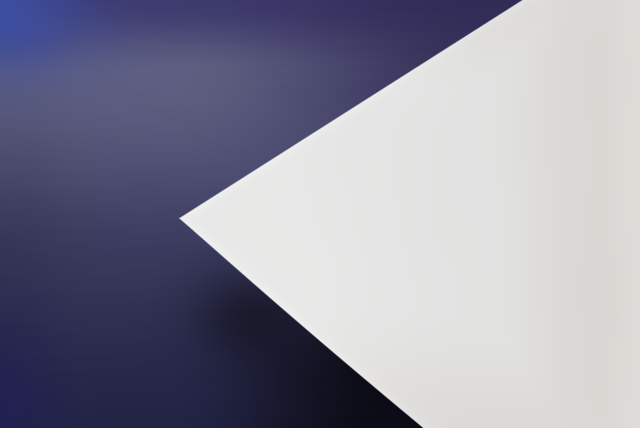
Write a Shadertoy shader that draws this background.

```glsl
// A pale paper wedge pointing left over a dusky indigo gradient with a soft shadow.
#define TIP vec2(0.420, 0.490)
#define UPPER_END vec2(1.2246, 1.0)
#define LOWER_END vec2(0.992, 0.0)
#define EDGE_BOW 0.005
#define GRAIN 0.006
#define NIGHT vec3(0.135, 0.14, 0.268)
#define DUSK vec3(0.268, 0.27, 0.41)
#define HAZE vec3(0.368, 0.37, 0.505)
#define VIOLET vec3(0.235, 0.22, 0.425)
#define PAPER vec3(0.906, 0.908, 0.904)
#define WARM_PAPER vec3(0.868, 0.854, 0.838)

float hash(vec2 p) {
    return fract(sin(dot(p, vec2(127.1, 311.7))) * 43758.55);
}

float noise(vec2 p) {
    vec2 cell = floor(p), f = fract(p);
    f = f * f * (3.0 - 2.0 * f);
    vec2 e = vec2(0.0, 1.0);
    return mix(mix(hash(cell), hash(cell + e.yx), f.x),
               mix(hash(cell + e.xy), hash(cell + e.yy), f.x), f.y);
}

// Elliptical falloff around a centre
float glow(vec2 p, vec2 centre, vec2 radius) {
    vec2 d = (p - centre) / radius;
    return exp(-dot(d, d));
}

// Signed distance to the line a-b, positive on its right side
float lineSide(vec2 p, vec2 a, vec2 b) {
    vec2 along = normalize(b - a);
    return dot(p - a, vec2(along.y, -along.x));
}

vec3 backdrop(vec2 p) {
    // Vertical sweep: night, dusk, haze, then violet at the top
    vec3 col = mix(NIGHT, DUSK, smoothstep(-0.05, 0.68, p.y));
    col = mix(col, HAZE, smoothstep(0.42, 0.83, p.y));
    col = mix(col, VIOLET, 0.95 * smoothstep(0.83, 1.0, p.y));

    // The haze fades towards the upper right
    float fade = smoothstep(0.4, 1.15, p.x) * smoothstep(0.4, 0.8, p.y);
    col = mix(col, vec3(0.18, 0.165, 0.325), 0.85 * fade);

    // Blue light in the corners, dim left border
    col = mix(col, vec3(0.24, 0.31, 0.64), 0.95 * glow(p, vec2(0.0, 0.96), vec2(0.20, 0.13)));
    col = mix(col, vec3(0.13, 0.12, 0.34), 0.7 * glow(p, vec2(0.0), vec2(0.13, 0.25)));
    col *= 1.0 - 0.08 * glow(p, vec2(0.0, 0.5), vec2(0.16, 0.3));

    // Shadow below the wedge
    float depth = smoothstep(0.38, 0.92, p.x) * smoothstep(0.48, 0.12, p.y);
    col = mix(col, vec3(0.045, 0.045, 0.085), depth);
    col *= 1.0 - 0.36 * glow(p, vec2(0.58, 0.27), vec2(0.13, 0.10));

    // Faint horizontal brushing
    return col + GRAIN * (noise(p * vec2(12.0, 170.0)) - 0.5);
}

vec3 paper(vec2 p) {
    float warmth = 0.8 * smoothstep(1.12, 1.40, p.x);
    warmth = max(warmth, 0.55 * smoothstep(0.28, 0.0, p.y));
    warmth = max(warmth, 0.5 * smoothstep(0.78, 1.0, p.y));
    vec3 col = mix(PAPER, WARM_PAPER, warmth);
    col -= 0.022 * smoothstep(0.6, 1.15, p.x);
    col += 0.018 * smoothstep(1.41, 1.5, p.x);
    return col + 0.006 * (noise(p * vec2(5.0, 6.0)) - 0.5);
}

void mainImage(out vec4 fragColor, in vec2 fragCoord) {
    vec2 p = fragCoord / iResolution.y;
    p.x *= 1.5 * iResolution.y / iResolution.x;

    // Wedge: straight upper edge, slightly bowed lower edge
    float t = clamp((TIP.y - p.y) / TIP.y, 0.0, 1.0);
    float bow = EDGE_BOW * sin(3.14159 * sqrt(t)) * t * 1.6;
    float upper = lineSide(p, TIP, UPPER_END);
    float lower = lineSide(p, LOWER_END, TIP) + bow;
    float inside = min(upper, lower);

    // Bright cut rim on the paper
    vec3 sheet = paper(p) + 0.035 * exp(-max(inside, 0.0) / 0.012);
    float soft = 0.9 / iResolution.y;
    vec3 col = mix(backdrop(p), sheet, smoothstep(-soft, soft, inside));
    fragColor = vec4(clamp(col, 0.0, 1.0), 1.0);
}
```
